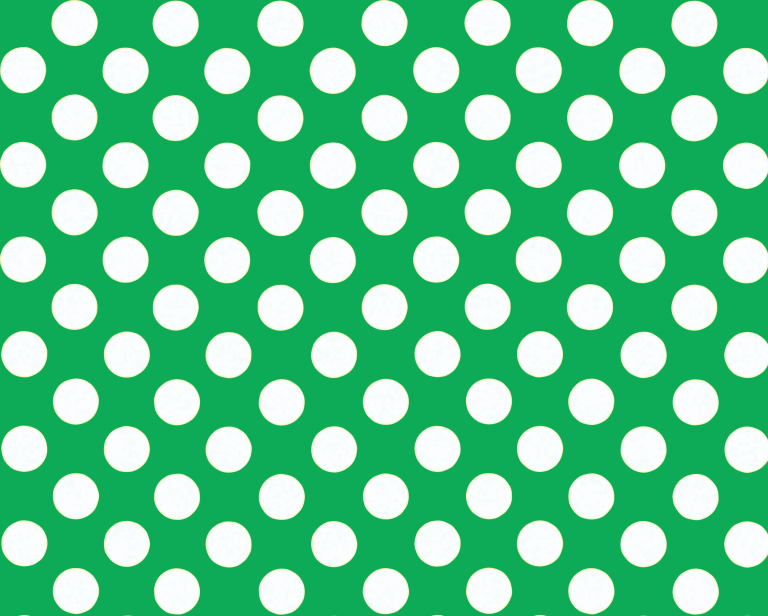
Write a WebGL 1 fragment shader that draws this pattern.

```glsl
precision highp float;

uniform vec2 u_resolution;

// Lengths are fractions of the canvas width, measured from the top left.
const vec2 STEP = vec2(0.06725, 0.06163);
const vec2 FIRST_DOT = vec2(0.0300, 0.0303);
const float RADIUS = 0.0300;
const float RIM_WIDTH = 0.0026;

const vec3 GREEN = vec3(0.05, 0.67, 0.34);
const vec3 WHITE = vec3(0.985, 0.993, 0.995);
const vec3 SHADE = vec3(0.960, 0.982, 0.985);
const vec3 YELLOW = vec3(0.94, 0.96, 0.62);

float hash(vec2 p) {
  vec3 q = fract(vec3(p.xyx) * 0.1031);
  q += dot(q, q.yzx + 33.33);
  return fract((q.x + q.y) * q.z);
}

float valueNoise(vec2 p) {
  vec2 cell = floor(p);
  vec2 f = fract(p);
  f = f * f * (3.0 - 2.0 * f);
  float low = mix(hash(cell), hash(cell + vec2(1.0, 0.0)), f.x);
  float high = mix(hash(cell + vec2(0.0, 1.0)), hash(cell + vec2(1.0)), f.x);
  return mix(low, high, f.y);
}

float bump(float x, float center, float width) {
  float t = (x - center) / width;
  return exp(-t * t);
}

// Lattice position with slight column drift and a shift of the lower rows.
vec2 dotCenter(vec2 id) {
  float driftX = -0.0034 * bump(id.x, 3.5, 1.4) - 0.0015 * bump(id.x, 10.8, 1.3);
  float driftY = 0.0006 * cos(6.28318 * (id.x - 4.5) / 9.0);
  float lowerShift = 0.0017 * step(6.5, id.y);
  return FIRST_DOT + id * STEP + vec2(driftX + lowerShift, driftY);
}

// Signed distance to the nearest dot of the staggered lattice.
float dotField(vec2 p) {
  vec2 nearest = floor((p - FIRST_DOT) / STEP + 0.5);
  float d = 1.0;
  for (int j = -1; j <= 1; j++) {
    for (int i = -1; i <= 1; i++) {
      vec2 id = nearest + vec2(float(i), float(j));
      if (mod(id.x + id.y, 2.0) > 0.5) {
        d = min(d, length(p - dotCenter(id)) - RADIUS);
      }
    }
  }
  return d;
}

// White paper with faint mottling and a patchy yellow rim.
vec3 dotColor(vec2 p, float depth) {
  float mottle = 0.6 * valueNoise(p * 190.0) + 0.4 * valueNoise(p * 420.0 + 17.0);
  vec3 paper = mix(WHITE, SHADE, smoothstep(0.45, 0.85, mottle));
  float patches = mix(0.5, 1.0, valueNoise(p * 130.0 + 41.0));
  float rim = 1.0 - smoothstep(0.0002, RIM_WIDTH, depth);
  return mix(paper, YELLOW, rim * patches);
}

void main() {
  float pixel = 1.0 / u_resolution.x;
  vec2 p = vec2(gl_FragCoord.x, u_resolution.y - gl_FragCoord.y) * pixel;

  float wobble = 0.0006 * (valueNoise(p * 110.0 + 5.0) - 0.5);
  float d = dotField(p) + wobble;
  float coverage = 1.0 - smoothstep(-0.7 * pixel, 0.7 * pixel, d);

  gl_FragColor = vec4(mix(GREEN, dotColor(p, -d), coverage), 1.0);
}
```
